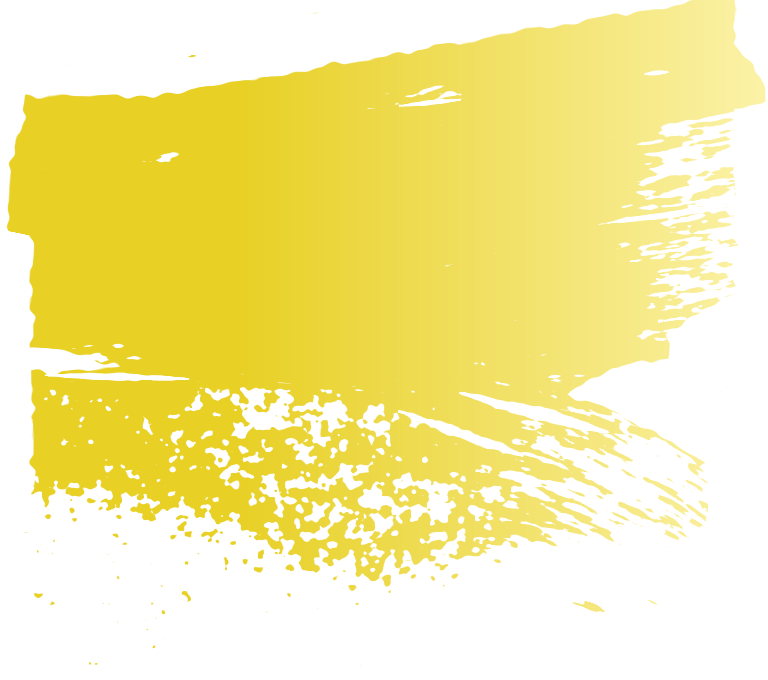
Reproduce this background procedurally as a WebGL 2 fragment shader.

```glsl
#version 300 es
precision highp float;

uniform vec2 u_resolution;
out vec4 outColor;

#define PAINT_DEEP vec3(0.908, 0.815, 0.145)
#define PAINT_PALE vec3(0.985, 0.950, 0.660)
#define PAPER vec3(1.0)
#define GRADIENT_START 0.31
#define FLECK_SCALE vec2(85.0, 80.0)
#define STREAK_SCALE vec2(32.0, 125.0)
#define GRAIN_CONTRAST 1.8
#define EDGE_WOBBLE 0.009
#define SOLID_WEAR -0.22
#define BRISTLE_SLOPE 0.167
#define SWEEP_CURVE 0.83

float hash(vec2 p) {
    return fract(sin(dot(p, vec2(127.1, 311.7))) * 43758.5453);
}

float noise(vec2 p) {
    vec2 i = floor(p), f = fract(p);
    f = f * f * (3.0 - 2.0 * f);
    return mix(mix(hash(i), hash(i + vec2(1, 0)), f.x),
               mix(hash(i + vec2(0, 1)), hash(i + vec2(1, 1)), f.x), f.y);
}

// Two octaves, the second turned to break up the lattice
float grain(vec2 p) {
    float n = 0.6 * noise(p) + 0.4 * noise(mat2(1.5, 1.1, -1.1, 1.5) * p + 17.0);
    return (n - 0.5) * GRAIN_CONTRAST + 0.5;
}

float blob(vec2 p, vec2 center, vec2 radius) {
    vec2 e = (p - center) / radius;
    return exp(-dot(e, e));
}

// Scratch that is widest in the middle and tapers to both ends
float scratch(vec2 p, vec2 a, vec2 b, float width) {
    vec2 ab = b - a;
    float t = clamp(dot(p - a, ab) / dot(ab, ab), 0.0, 1.0);
    float taper = width * (0.25 + 3.0 * t * (1.0 - t));
    return 1.0 - smoothstep(0.3, 1.3, length(p - a - ab * t) / taper);
}

// Signed distances are positive inside the paint; y runs downward
float upperStroke(vec2 p) {
    float top = 0.142 - 0.2 * max(p.x - 0.2, 0.0);
    float left = mix(0.036, 0.012, smoothstep(0.13, 0.27, p.y));
    left = mix(left, 0.042, smoothstep(0.339, 0.347, p.y));
    float lobe = min(0.918 + 0.63 * p.y - p.x, 0.183 - 0.21 * (p.x - 0.85) - p.y);
    float bristles = min(0.957 - p.x, 0.49 - 0.69 * (p.x - 0.87) - p.y);
    float body = min(0.868 - p.x, 0.525 + 0.21 * (0.87 - p.x) - p.y);
    float right = max(lobe, max(bristles, body));
    return min(min(p.y - top, p.x - left), min(right, 1.0 - p.x));
}

float lowerBottom(float x) {
    return 0.735 + 0.11 * smoothstep(0.05, 0.5, x) - 0.03 * smoothstep(0.5, 0.7, x);
}

float lowerStroke(vec2 p, float sweep) {
    float left = 0.042 + 0.3 * max(p.y - 0.70, 0.0);
    return min(min(sweep - 0.533, p.x - left),
               min(lowerBottom(p.x) + 0.06 - p.y, 0.92 - p.x));
}

// How far the brush ran dry: below 0 is solid, above 1 is bare
float dryness(vec2 p, float low) {
    float wear = SOLID_WEAR + 0.24 * low;
    // Right-hand bristles
    float belowLobe = smoothstep(-0.005, 0.008, p.y - 0.183 + 0.21 * (p.x - 0.85));
    wear += 0.8 * belowLobe * (1.0 - low) * smoothstep(0.77, 0.90, p.x + 0.12 * max(0.25 - p.y, 0.0) - 0.2 * max(p.y - 0.38, 0.0));
    // Lower stroke: tail and ragged bottom
    wear += 0.62 * low * smoothstep(0.60, 0.92, p.x);
    float bottom = lowerBottom(p.x);
    wear += 1.1 * smoothstep(bottom - 0.06, bottom + 0.05, p.y);
    // Worn patches
    wear += 0.50 * blob(p, vec2(0.31, 0.57), vec2(0.06, 0.035));
    wear += 0.55 * blob(p, vec2(0.41, 0.62), vec2(0.09, 0.045));
    wear += 0.40 * blob(p, vec2(0.39, 0.73), vec2(0.17, 0.07));
    wear += 0.30 * blob(p, vec2(0.62, 0.75), vec2(0.16, 0.07));
    wear += 0.35 * blob(p, vec2(0.75, 0.68), vec2(0.09, 0.04));
    wear += 0.42 * blob(p, vec2(0.55, 0.135), vec2(0.09, 0.025));
    wear += 0.42 * blob(p, vec2(0.22, 0.235), vec2(0.06, 0.025));
    wear += 0.60 * blob(p, vec2(0.13, 0.53), vec2(0.06, 0.022));
    wear += 0.35 * blob(p, vec2(0.72, 0.545), vec2(0.13, 0.03));
    // Long scratches
    wear += 1.3 * scratch(p, vec2(0.06, 0.552), vec2(0.245, 0.557), 0.006);
    wear += 1.1 * scratch(p, vec2(0.78, 0.33), vec2(0.95, 0.302), 0.005);
    wear += 1.1 * scratch(p, vec2(0.60, 0.578), vec2(0.79, 0.635), 0.009);
    wear += 1.0 * scratch(p, vec2(0.52, 0.605), vec2(0.68, 0.67), 0.008);
    wear += 1.1 * scratch(p, vec2(0.52, 0.156), vec2(0.60, 0.147), 0.004);
    wear += 1.3 * scratch(p, vec2(0.84, 0.109), vec2(0.87, 0.106), 0.004);
    return wear;
}

void main() {
    vec2 p = gl_FragCoord.xy / u_resolution;
    p.y = 1.0 - p.y;
    float low = smoothstep(0.54, 0.60, p.y);
    float bend = max(p.x - 0.5, 0.0);
    float sweep = p.y - SWEEP_CURVE * bend * bend;

    // Grain follows the direction of each stroke
    float flow = p.y < 0.56 ? p.y + BRISTLE_SLOPE * p.x : sweep;
    float streaks = grain(vec2(p.x, flow) * STREAK_SCALE);
    float flecks = grain(p * FLECK_SCALE);
    float streaky = mix(1.0, smoothstep(0.48, 0.75, p.x), low);
    float texture_ = mix(flecks, streaks, 0.75 * streaky);

    // Union of both strokes, minus the wedge between them
    float shape = max(upperStroke(p), lowerStroke(p, sweep));
    float wedgeHalf = 0.021 * (1.0 - smoothstep(0.06, 0.18, p.x)) - 0.002;
    shape = min(shape, abs(p.y - 0.527 - 0.11 * (p.x - 0.04)) - wedgeHalf);
    shape += EDGE_WOBBLE * (noise(p * vec2(60.0, 75.0)) - 0.5);

    float edge = 0.8 / u_resolution.y;
    float margin = texture_ - dryness(p, low);
    float blur = max(fwidth(margin) * 0.6, 0.01);
    float paint = smoothstep(-edge, edge, shape) * smoothstep(-blur, blur, margin);

    // Stray dabs below the tail
    float stray = blob(p, vec2(0.78, 0.89), vec2(0.07, 0.012));
    paint = max(paint, smoothstep(-0.05, 0.05, streaks - 1.3 + 0.65 * stray));

    vec3 pigment = mix(PAINT_DEEP, PAINT_PALE, clamp((p.x - GRADIENT_START) / (1.0 - GRADIENT_START), 0.0, 1.0));
    outColor = vec4(mix(PAPER, pigment, paint), 1.0);
}
```
